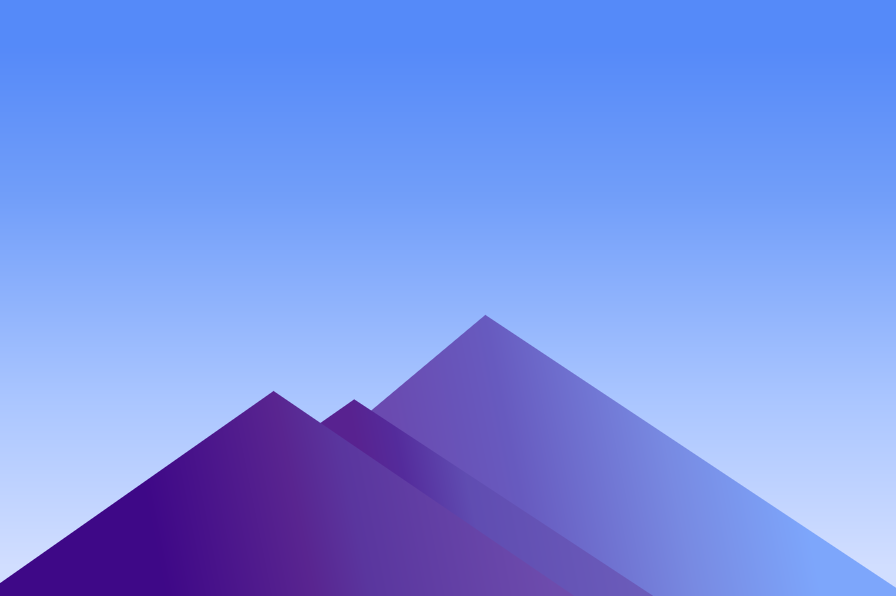
A Shadertoy shader for this background:

```glsl
// Three overlapping violet peaks beneath a pale-to-blue sky.
// Each peak is the area under two sloping lines, painted back to front;
// sky and slopes are shaded by four-stop colour ramps.

#define ASPECT 1.5                     // scene width over its height
#define SHADE_TILT 0.2                 // lean of the shading across the slopes
#define FAR_PEAK vec2(0.8125, 0.4717)
#define MIDDLE_PEAK vec2(0.593, 0.330)
#define NEAR_PEAK vec2(0.458, 0.344)
#define FAR_SLOPES vec2(0.840, 0.666)  // left and right steepness
#define MIDDLE_SLOPES vec2(0.700, 0.659)
#define NEAR_SLOPES vec2(0.704, 0.683)

// Piecewise linear blend of four colours placed at increasing stops
vec3 ramp(float t, vec4 stops, vec3 a, vec3 b, vec3 c, vec3 d) {
    vec3 blend = clamp((t - stops.xyz) / (stops.yzw - stops.xyz), 0.0, 1.0);
    return mix(mix(mix(a, b, blend.x), c, blend.y), d, blend.z);
}

// Signed distance to a peak bounded by two slopes, negative inside
float peakDistance(vec2 p, vec2 peak, vec2 slopes) {
    vec2 q = p - peak;
    vec2 sides = (q.y + vec2(-q.x, q.x) * slopes) / sqrt(1.0 + slopes * slopes);
    return max(sides.x, sides.y);
}

// Antialiased coverage of a peak
float peakMask(vec2 p, vec2 peak, vec2 slopes) {
    float pixel = 1.0 / iResolution.y;
    return clamp(0.5 - peakDistance(p, peak, slopes) / pixel, 0.0, 1.0);
}

vec3 skyColor(float depth) {
    return ramp(depth, vec4(0.08, 0.33, 0.67, 0.95),
        vec3(0.335, 0.540, 0.975), vec3(0.445, 0.620, 0.977),
        vec3(0.667, 0.775, 1.000), vec3(0.820, 0.870, 1.000));
}

vec3 farColor(float t) {
    return ramp(t, vec4(0.71, 0.907, 1.165, 1.375),
        vec3(0.415, 0.290, 0.690), vec3(0.405, 0.355, 0.750),
        vec3(0.470, 0.540, 0.885), vec3(0.490, 0.650, 0.985));
}

vec3 middleColor(float t) {
    return ramp(t, vec4(0.65, 0.717, 0.82, 1.075),
        vec3(0.345, 0.135, 0.565), vec3(0.330, 0.170, 0.610),
        vec3(0.375, 0.300, 0.695), vec3(0.420, 0.360, 0.730));
}

vec3 nearColor(float t) {
    return ramp(t, vec4(0.28, 0.527, 0.62, 0.94),
        vec3(0.245, 0.030, 0.530), vec3(0.350, 0.145, 0.565),
        vec3(0.352, 0.210, 0.620), vec3(0.430, 0.300, 0.680));
}

void mainImage(out vec4 fragColor, in vec2 fragCoord) {
    vec2 p = fragCoord / iResolution.xy * vec2(ASPECT, 1.0);
    float shade = p.x + SHADE_TILT * p.y;

    // Sky, then peaks from back to front
    vec3 color = skyColor(1.0 - p.y);
    color = mix(color, farColor(shade), peakMask(p, FAR_PEAK, FAR_SLOPES));
    color = mix(color, middleColor(shade), peakMask(p, MIDDLE_PEAK, MIDDLE_SLOPES));
    color = mix(color, nearColor(shade), peakMask(p, NEAR_PEAK, NEAR_SLOPES));

    fragColor = vec4(color, 1.0);
}
```
